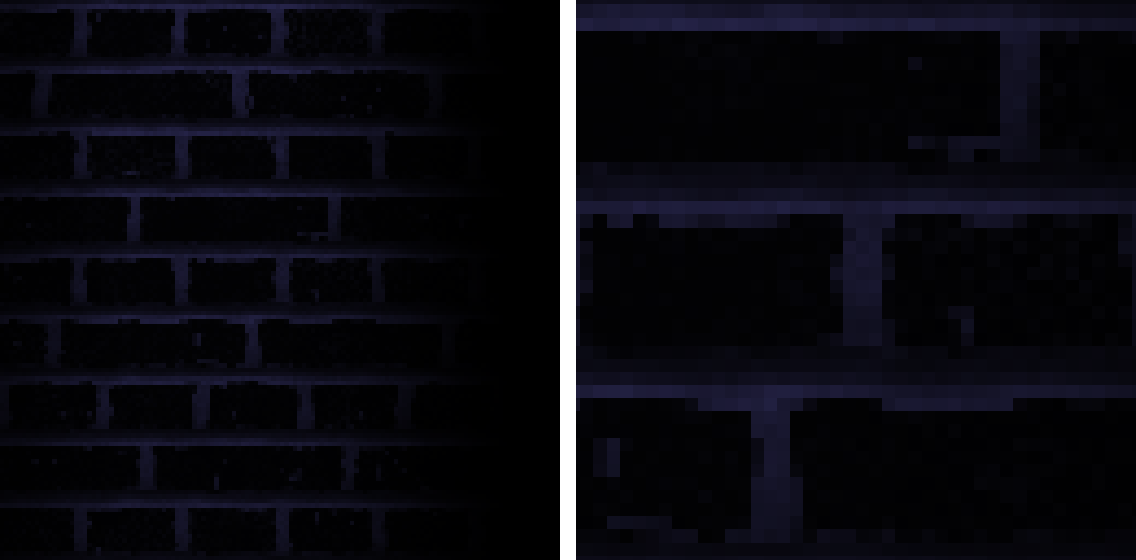
Left, the full canvas; right, a detail of the centre.
A WebGL 2 fragment shader for this texture:

```glsl
#version 300 es
precision highp float;
// Dim blue-lit brick wall in coarse texels: header and stretcher courses alternate, fading to black at the right.

uniform vec2 u_resolution;
out vec4 outColor;

const float TEXELS = 128.0;         // coarse texels across the canvas
const float COURSES = 9.0;          // brick rows down the canvas
const float TOP_GAP = 0.018;        // mortar above the first course
const float BRICK_PART = 0.73;      // share of a course taken by brick
const float HEADER_WIDTH = 0.177;
const float STRETCHER_WIDTH = 0.355;
const float JOINT_HALF = 0.0115;
const float JOINT_JITTER = 0.012;
const float CORNER = 0.011;
const float WEAR = 0.009;           // roughness of brick edges
const vec3 BRICK = vec3(0.007, 0.007, 0.014);
const vec3 GRIT = vec3(0.036, 0.036, 0.066);
const vec3 MORTAR = vec3(0.155, 0.148, 0.30);

float hash(vec2 p) {
    vec3 q = fract(vec3(p.xyx) * 0.1031);
    q += dot(q, q.yzx + 33.33);
    return fract((q.x + q.y) * q.z);
}

float noise(vec2 p) {
    vec2 i = floor(p), f = fract(p);
    f = f * f * (3.0 - 2.0 * f);
    return mix(mix(hash(i), hash(i + vec2(1, 0)), f.x),
               mix(hash(i + vec2(0, 1)), hash(i + vec2(1, 1)), f.x), f.y);
}

// Position of the first upright joint in a course.
float firstJoint(float course, bool stretcher) {
    float pair = floor(course * 0.5);
    if (stretcher) return 0.0615 + 0.158 * mod(pair, 2.0) + 0.0065 * course;
    return 0.146 + 0.042 * exp(-4.0 * (pair - 3.0) * (pair - 3.0));
}

// Lamp falloff: soft at the left, lost at the right, stronger near the top.
float lamp(vec2 p) {
    float across = mix(0.42, 1.0, smoothstep(0.0, 0.24, p.x)) * (1.0 - smoothstep(0.46, 0.93, p.x));
    return across * mix(0.72, 1.05, p.y);
}

vec3 wall(vec2 p) {
    vec2 texel = floor(p * TEXELS);
    vec2 warp = vec2(noise(p * 34.0 + 7.0), noise(p * 26.0 + 61.0)) - 0.5;
    vec2 q = p + warp * vec2(0.008, 0.006);

    // Course, its joints and the brick between them
    float level = (1.0 - q.y - TOP_GAP) * COURSES;
    float course = floor(level), down = fract(level);
    bool stretcher = mod(course, 2.0) > 0.5;
    float width = stretcher ? STRETCHER_WIDTH : HEADER_WIDTH;
    float start = firstJoint(course, stretcher);
    float index = floor((q.x - start) / width + 0.5);
    float joint = start + index * width + (hash(vec2(index + 9.0, course + 5.0)) - 0.5) * JOINT_JITTER;
    vec2 brickId = vec2(index + step(joint, q.x) + 20.0, course + 31.0);

    // Depth inside the rounded, worn brick
    vec2 inset = vec2(abs(q.x - joint) - JOINT_HALF, min(down, BRICK_PART - down) / COURSES);
    float depth = CORNER - length(max(CORNER - inset, 0.0));
    depth += (noise(p * 75.0) - 0.55) * WEAR;
    float brickMask = smoothstep(-0.003, 0.004, depth);

    // Mortar: shaded under each brick, lit along the ledge below
    float bed = mix(0.20, 0.44, smoothstep(BRICK_PART, 0.9, down)) + 0.40 * smoothstep(0.87, 0.95, down);
    float upright = 0.66 - 0.18 * smoothstep(0.35, BRICK_PART, down);
    float mortarTone = mix(upright, bed, smoothstep(BRICK_PART - 0.05, BRICK_PART + 0.04, down));
    mortarTone *= 0.78 + 0.26 * noise(p * vec2(22.0, 48.0)) + 0.18 * hash(texel);

    // Brick: faint grit, uneven from brick to brick, with a few pale chips
    float grain = hash(texel + 71.0);
    float grit = noise(p * 24.0 + 130.0) * grain * grain * (0.35 + 0.85 * hash(brickId));
    float chip = smoothstep(0.83, 0.96, noise(p * 62.0 + 210.0)) * step(0.62, noise(p * 9.0 + 40.0));
    vec3 face = BRICK + GRIT * grit + MORTAR * 0.5 * chip;

    return mix(MORTAR * mortarTone, face, brickMask) * lamp(p);
}

void main() {
    vec2 uv = gl_FragCoord.xy / u_resolution;
    vec2 texelCentre = (floor(uv * TEXELS) + 0.5) / TEXELS;
    outColor = vec4(wall(texelCentre), 1.0);
}
```
